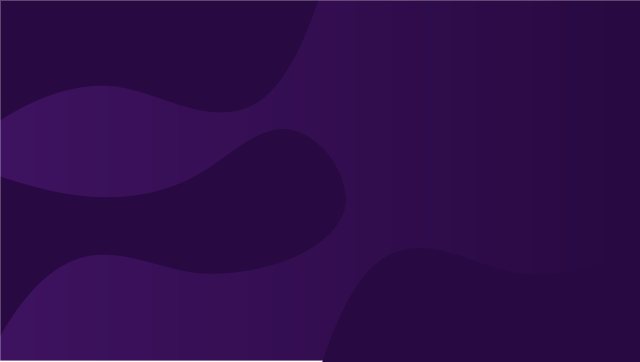
A Shadertoy shader for this background:

```glsl
#define GRID vec2(768.0, 435.0)
#define GLOW_COLOR vec3(0.243, 0.0706, 0.376)
#define DARK_COLOR vec3(0.157, 0.0353, 0.253)
#define TRIM_COLOR vec3(1.0)
#define BASE_TRIM 1.7
#define SIDE_TRIM 0.3

// Cubic curve through points a and b with the given end slopes
float hermite(float x, vec2 a, float slopeA, vec2 b, float slopeB) {
    float w = b.x - a.x;
    float t = (x - a.x) / w;
    float s = t - 1.0;
    float ease = t * t * (3.0 - 2.0 * t);
    return mix(a.y, b.y, ease) + w * t * s * (slopeA * s + slopeB * t);
}

// Height of a rounded cap: one quarter of a superellipse
float cap(float x, float center, float radius, float power) {
    float q = clamp((x - center) / radius, 0.0, 1.0);
    return pow(max(1.0 - pow(q, power), 0.0), 1.0 / power);
}

// Signed fields, positive inside each shape
float upperWave(vec2 p) {
    vec2 crest = vec2(124.0, 103.0), trough = vec2(264.0, 135.0);
    float edge = p.x < crest.x ? hermite(p.x, vec2(0.0, 145.0), -0.65, crest, 0.0)
               : p.x < trough.x ? hermite(p.x, crest, 0.0, trough, 0.0)
               : hermite(p.x, trough, 0.0, vec2(382.0, 0.0), -3.0);
    return edge - p.y;
}

float tongue(vec2 p) {
    vec2 dip = vec2(127.0, 237.0), bend = vec2(256.0, 198.0), peak = vec2(340.0, 155.0);
    vec2 hump = vec2(124.0, 306.0), belly = vec2(252.0, 329.0), tip = vec2(415.0, 240.0);
    float top = p.x < dip.x ? hermite(p.x, vec2(0.0, 212.0), 0.33, dip, 0.0)
              : p.x < bend.x ? hermite(p.x, dip, 0.0, bend, -0.7)
              : p.x < peak.x ? hermite(p.x, bend, -0.7, peak, 0.0)
              : mix(tip.y, peak.y, cap(p.x, peak.x, tip.x - peak.x, 1.8));
    float bottom = p.x < hump.x ? hermite(p.x, vec2(0.0, 404.0), -1.74, hump, 0.0)
                 : p.x < belly.x ? hermite(p.x, hump, 0.0, belly, 0.0)
                 : mix(tip.y, belly.y, cap(p.x, belly.x, tip.x - belly.x, 1.95));
    return min(min(p.y - top, bottom - p.y), tip.x - p.x);
}

float lowerWave(vec2 p) {
    vec2 crest = vec2(504.0, 298.0), trough = vec2(640.0, 330.0);
    float edge = p.x < crest.x ? hermite(p.x, vec2(387.0, 434.0), -3.0, crest, 0.0)
               : p.x < trough.x ? hermite(p.x, crest, 0.0, trough, 0.0)
               : hermite(p.x, trough, 0.0, vec2(768.0, 298.0), -0.45);
    return p.y - edge;
}

// Antialiased coverage of a signed field
float coverage(float field) {
    float width = length(vec2(dFdx(field), dFdy(field)));
    return clamp(0.5 + field / max(width, 1e-4), 0.0, 1.0);
}

void mainImage(out vec4 fragColor, in vec2 fragCoord) {
    // Layout grid stretched over the canvas, y pointing down
    vec2 uv = fragCoord / iResolution.xy;
    vec2 p = vec2(uv.x, 1.0 - uv.y) * GRID;

    // Horizontal gradient with a light trim below
    vec3 color = mix(GLOW_COLOR, DARK_COLOR, uv.x);
    color = mix(color, TRIM_COLOR, coverage(BASE_TRIM - (GRID.y - p.y)));

    // Dark flowing shapes
    float shade = max(coverage(upperWave(p)), coverage(tongue(p)));
    shade = max(shade, coverage(lowerWave(p)));
    color = mix(color, DARK_COLOR, shade);

    // Hairline along the left and top
    color = mix(color, TRIM_COLOR, coverage(SIDE_TRIM - min(p.x, p.y)));

    fragColor = vec4(color, 1.0);
}
```
